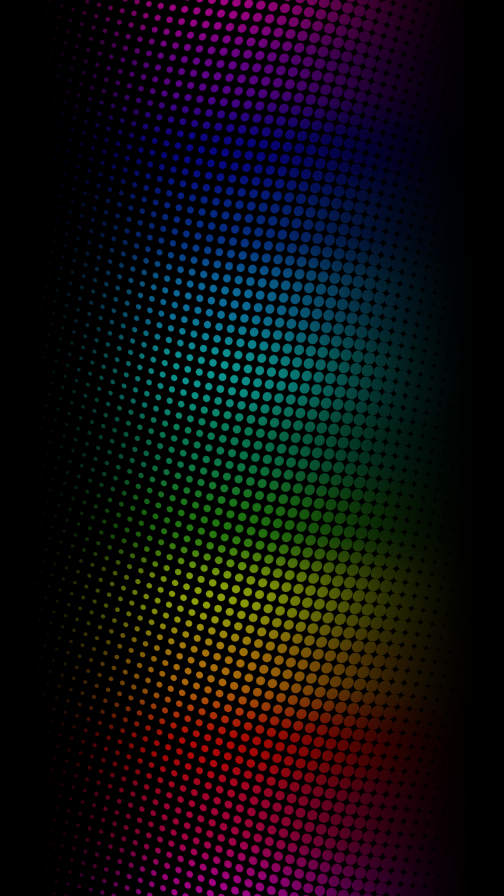
Reproduce this background procedurally as a Shadertoy shader.

```glsl
// Rainbow halftone: a warped lattice of dots that swell to the right and fade into black.

const float CELL = 0.0243;   // dot spacing, in canvas widths
const int LAST_BAND = 12;

// Spectrum from the top (0) to the bottom (1) of the canvas
vec3 spectrum(float t) {
    vec3 bands[13] = vec3[13](
        vec3(0.62, 0.00, 0.50), vec3(0.36, 0.00, 0.52), vec3(0.03, 0.02, 0.50),
        vec3(0.02, 0.16, 0.50), vec3(0.04, 0.42, 0.60), vec3(0.04, 0.58, 0.56),
        vec3(0.03, 0.46, 0.30), vec3(0.12, 0.46, 0.06), vec3(0.55, 0.62, 0.03),
        vec3(0.66, 0.42, 0.03), vec3(0.68, 0.03, 0.02), vec3(0.62, 0.00, 0.22),
        vec3(0.62, 0.00, 0.52));
    float s = clamp(t, 0.0, 1.0) * float(LAST_BAND);
    int i = min(int(s), LAST_BAND - 1);
    return mix(bands[i], bands[i + 1], smoothstep(0.0, 1.0, s - float(i)));
}

// Tilted lattice coordinates with a gentle wave
vec2 warp(vec2 p) {
    float column = p.x - 0.22 * p.y + 0.012 * sin(4.5 * p.y + 2.0 * p.x);
    float row = p.y + 0.24 * p.x + 0.020 * sin(7.0 * p.x + 1.5 * p.y - 2.7);
    return vec2(column, row);
}

// Coverage of the nearest round dot; radius and blur are in cells
float dotMask(vec2 lattice, float radius, float blur) {
    float d = length(fract(lattice) - 0.5) - radius;
    return clamp(0.5 - d / blur, 0.0, 1.0);
}

// Horizontal light: rises from the left, falls slowly to the right
float sideFade(float x) {
    return smoothstep(0.03, 0.38, x) * (1.0 - smoothstep(0.42, 0.96, x));
}

void mainImage(out vec4 fragColor, in vec2 fragCoord) {
    vec2 uv = fragCoord / iResolution.xy;
    vec2 p = fragCoord / iResolution.x;

    // Dots grow until they merge on the right
    float radius = 0.06 + 0.60 * uv.x;
    float blur = 1.2 / (iResolution.x * CELL);
    float coverage = dotMask(warp(p) / CELL, radius, blur);

    // Colour and light
    vec3 color = spectrum(1.0 - uv.y) * sideFade(uv.x);
    fragColor = vec4(color * coverage, 1.0);
}
```
